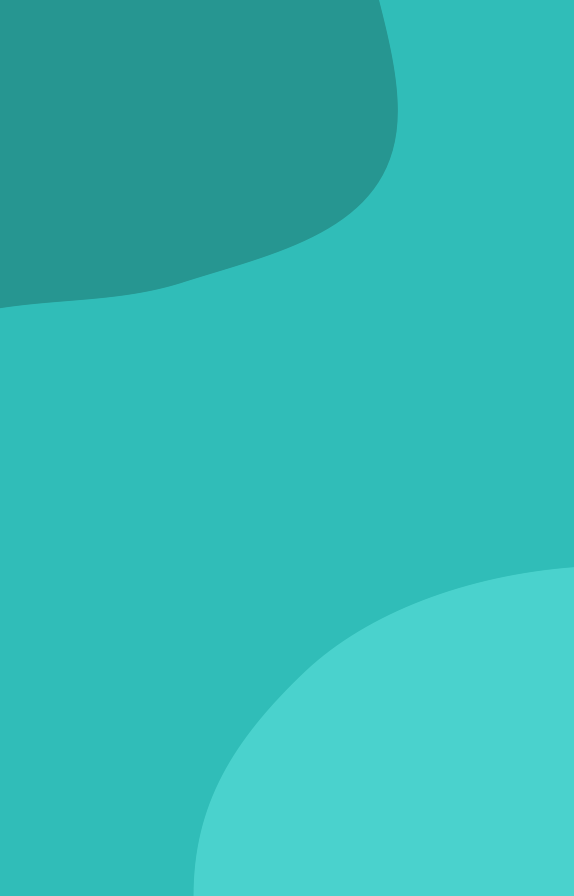
A Shadertoy shader for this background:

```glsl
// Flat teal backdrop with a dark blob at the upper left and a pale one at the lower right.

vec2 bezier(vec2 a, vec2 b, vec2 c, vec2 d, float t) {
    float s = 1.0 - t;
    return s * s * s * a + 3.0 * s * t * (s * b + t * c) + t * t * t * d;
}

// Signed distance to a cubic curve, positive on the left of its direction
float curveDistance(vec2 p, vec2 a, vec2 b, vec2 c, vec2 d) {
    const int STEPS = 32;
    float nearest = 1e3;
    vec2 start = a;
    for (int i = 1; i <= STEPS; i++) {
        vec2 end = bezier(a, b, c, d, float(i) / float(STEPS));
        vec2 along = end - start, offset = p - start;
        float t = clamp(dot(offset, along) / dot(along, along), 0.0, 1.0);
        float dist = length(offset - along * t);
        float side = along.x * offset.y - along.y * offset.x;
        if (dist < abs(nearest)) nearest = side < 0.0 ? -dist : dist;
        start = end;
    }
    return nearest;
}

float closer(float a, float b) {
    return abs(a) < abs(b) ? a : b;
}

void mainImage(out vec4 fragColor, in vec2 fragCoord) {
    // Canvas height is one unit, its width 0.6406
    vec2 p = fragCoord / iResolution.xy * vec2(0.6406, 1.0);
    float blur = 0.6 / iResolution.y;

    // Upper blob: right flank, rounded corner, wavy underside
    vec2 flank = vec2(0.444, 0.876), wave = vec2(0.208, 0.686);
    float upper = curveDistance(p, vec2(0.423, 1.0), vec2(0.434, 0.957), vec2(0.444, 0.915), flank);
    upper = closer(upper, curveDistance(p, flank, vec2(0.444, 0.746), vec2(0.316, 0.720), wave));
    upper = closer(upper, curveDistance(p, wave, vec2(0.139, 0.663), vec2(0.072, 0.667), vec2(0.0, 0.656)));

    // Lower blob: broad crest, then the left slope
    vec2 shoulder = vec2(0.341, 0.251);
    float lower = curveDistance(p, vec2(0.641, 0.367), vec2(0.521, 0.358), vec2(0.410, 0.316), shoulder);
    lower = closer(lower, curveDistance(p, shoulder, vec2(0.260, 0.174), vec2(0.216, 0.102), vec2(0.216, 0.0)));

    // Paint the blobs over the base teal
    vec3 color = vec3(0.190, 0.741, 0.722);
    color = mix(color, vec3(0.149, 0.588, 0.569), smoothstep(blur, -blur, upper));
    color = mix(color, vec3(0.292, 0.825, 0.802), smoothstep(-blur, blur, lower));
    fragColor = vec4(color, 1.0);
}
```
